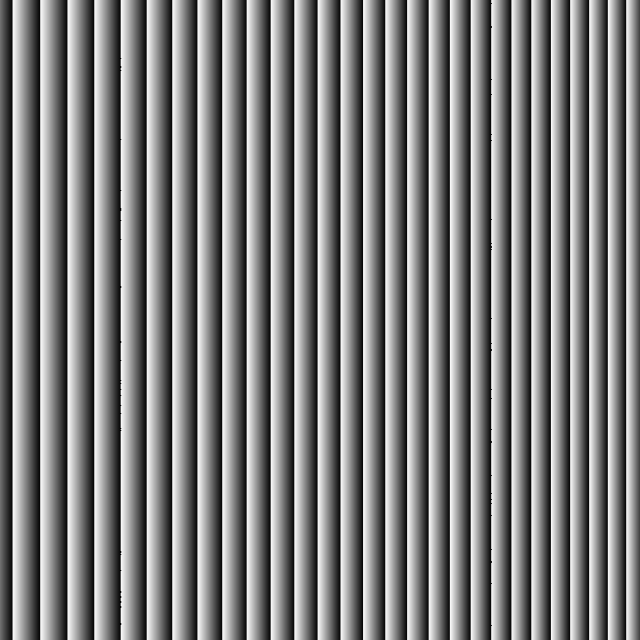
Reproduce this pattern procedurally as a Shadertoy shader.

```glsl
float hash(vec2 p) {
    return fract(sin(dot(p, vec2(12.99, 78.23))) * 43758.5);
}

// Stripe count from the left; stripes narrow steadily toward the right
float stripeCoord(float x) {
    return -63.57 * log((2.7904 - x) / 2.7708);
}

// Sparse dark nicks along every sixteenth seam
float seamNicks(float y, float seam, float offset, float blur) {
    float worn = 1.0 - step(0.5, abs(mod(seam, 16.0) - 4.0));
    float row = floor(y * 512.0);
    float present = step(hash(vec2(row, seam)), 0.06);
    float across = 1.0 - smoothstep(0.025 - 0.5 * blur, 0.025 + 0.5 * blur, abs(offset));
    return worn * present * across;
}

void mainImage(out vec4 fragColor, in vec2 fragCoord) {
    vec2 uv = fragCoord / iResolution.xy;
    float stripe = stripeCoord(uv.x);
    float blur = fwidth(stripe);

    // Signed distance to the nearest seam, in stripe widths
    float seam = floor(stripe + 0.5);
    float offset = stripe - seam;

    // White to black ramp with a smoothed jump at each seam
    float shade = clamp(offset / blur + 0.5, 0.0, 1.0) - offset;
    shade *= 1.0 - seamNicks(uv.y, seam, offset, blur);

    fragColor = vec4(vec3(clamp(shade, 0.0, 1.0)), 1.0);
}
```
